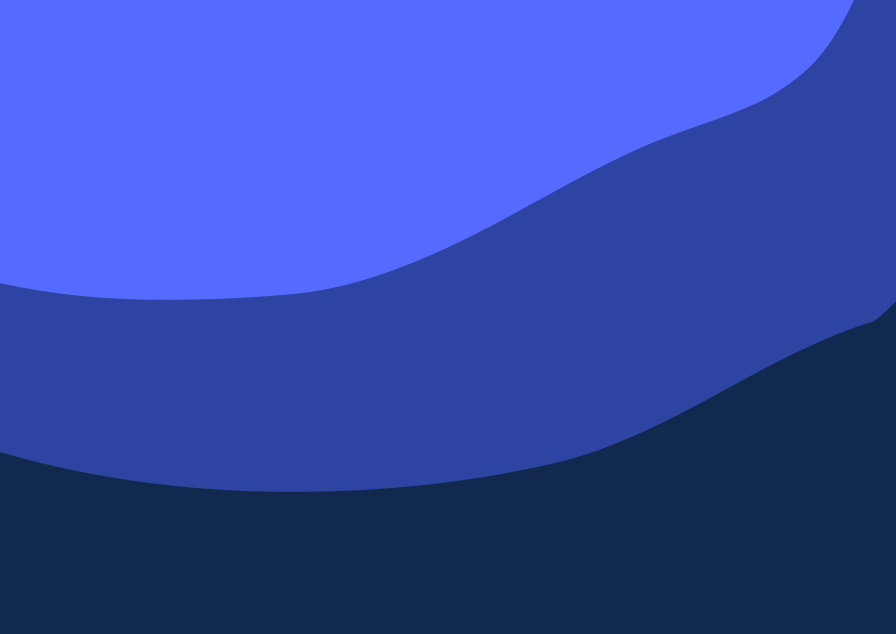
Give the GLSL for this background, as a Shadertoy shader.

```glsl
// Three flat blue layers divided by two smooth rising waves.
// Each wave is a chain of cubic Hermite spans giving its height at x;
// the layers are stacked from top to bottom with smoothed edges.

const int KNOTS = 8;

const vec3 SKY_BLUE  = vec3(0.333, 0.418, 1.000);
const vec3 MID_BLUE  = vec3(0.176, 0.267, 0.635);
const vec3 DEEP_NAVY = vec3(0.067, 0.161, 0.310);

// Wave knots: position, height, slope, all in canvas fractions
const vec3 UPPER_WAVE[KNOTS] = vec3[KNOTS](
    vec3(0.0000, 0.5535, -0.312), vec3(0.1823, 0.5271, 0.000),
    vec3(0.3255, 0.5360,  0.128), vec3(0.5729, 0.6624, 0.772),
    vec3(0.7161, 0.7675,  0.624), vec3(0.8333, 0.8303, 0.595),
    vec3(0.8984, 0.8875,  1.233), vec3(0.9531, 1.0000, 2.976));

// The repeated position makes a corner near the right edge
const vec3 LOWER_WAVE[KNOTS] = vec3[KNOTS](
    vec3(0.0000, 0.2869, -0.411), vec3(0.1628, 0.2389, -0.186),
    vec3(0.3255, 0.2242,  0.000), vec3(0.6185, 0.2694, 0.326),
    vec3(0.8073, 0.3838,  0.779), vec3(0.9753, 0.4935, 0.439),
    vec3(0.9753, 0.4935,  0.960), vec3(1.0000, 0.5249, 1.400));

// Cubic through two knots, matching their heights and slopes
float hermiteSpan(float x, vec3 a, vec3 b) {
    float width = b.x - a.x;
    float t = (x - a.x) / width;
    float s = 1.0 - t;
    return s * s * ((1.0 + 2.0 * t) * a.y + t * width * a.z)
         + t * t * ((1.0 + 2.0 * s) * b.y - s * width * b.z);
}

// Height of a wave at x; it runs on straight past the last knot
float waveHeight(float x, vec3 knots[KNOTS]) {
    vec3 last = knots[KNOTS - 1];
    float height = last.y + last.z * (x - last.x);
    for (int i = 0; i < KNOTS - 1; i++) {
        if (x >= knots[i].x && x < knots[i + 1].x) {
            height = hermiteSpan(x, knots[i], knots[i + 1]);
        }
    }
    return height;
}

// Coverage of the area below a wave, smoothed over one pixel
float coverBelow(vec2 uv, vec3 knots[KNOTS]) {
    float gap = waveHeight(uv.x, knots) - uv.y;
    float pixel = length(vec2(dFdx(gap), dFdy(gap)));
    return clamp(0.5 + gap / max(pixel, 1e-6), 0.0, 1.0);
}

void mainImage(out vec4 fragColor, in vec2 fragCoord) {
    vec2 uv = fragCoord / iResolution.xy;

    // Layers from back to front
    vec3 color = SKY_BLUE;
    color = mix(color, MID_BLUE, coverBelow(uv, UPPER_WAVE));
    color = mix(color, DEEP_NAVY, coverBelow(uv, LOWER_WAVE));

    fragColor = vec4(color, 1.0);
}
```
